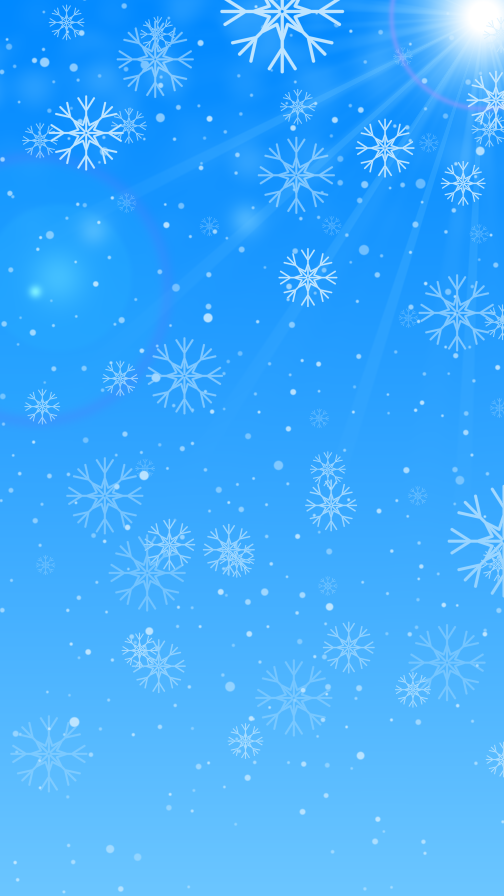
Give the GLSL for this background, as a Shadertoy shader.

```glsl
// Winter sky: a blue vertical gradient under a sun with rays, lens halos and haze.
// Snowflakes are eight-fold mirrored line segments; small flakes and snow dots
// come from jittered grids. Lengths are in units of the canvas width.

const vec3 SNOW = vec3(0.82, 0.93, 1.0);
const vec2 SUN = vec2(0.96, 1.745);

// Feature flakes: centre and radius
const vec3 BRIGHT[12] = vec3[](
    vec3(.560, 1.755, .122), vec3(.171, 1.514, .074), vec3(.611, 1.227, .058),
    vec3(.764, 1.484, .058), vec3(.984, 1.579, .058), vec3(.919, 1.414, .044),
    vec3(1.00, .704, .111), vec3(.336, .697, .051), vec3(.657, .775, .051),
    vec3(.315, .456, .053), vec3(.692, .493, .051), vec3(.454, .687, .051));
const vec2 FAINT[9] = vec2[](
    vec2(.308, 1.66), vec2(.588, 1.43), vec2(.907, 1.157),
    vec2(.366, 1.032), vec2(.208, .794), vec2(.292, .641),
    vec2(.583, .393), vec2(.887, .463), vec2(.097, .282));

vec3 hash3(vec2 p) {
    vec3 q = fract(vec3(p.xyx) * vec3(.1031, .1030, .0973));
    q += dot(q, q.yxz + 33.33);
    return fract((q.xxy + q.yzz) * q.zyx);
}

float corner(vec2 cell, vec2 f, vec2 o) {
    return dot(hash3(cell + o + 70.0).xy * 2.0 - 1.0, f - o);
}

float gradientNoise(vec2 p) {
    vec2 i = floor(p), f = fract(p), u = f * f * (3.0 - 2.0 * f);
    return mix(mix(corner(i, f, vec2(0)), corner(i, f, vec2(1, 0)), u.x),
               mix(corner(i, f, vec2(0, 1)), corner(i, f, vec2(1)), u.x), u.y);
}

float segment(vec2 p, vec2 a, vec2 b) {
    vec2 d = b - a;
    return length(p - a - d * clamp(dot(p - a, d) / dot(d, d), 0.0, 1.0));
}

float disc(float d, float radius, float soft) {
    return 1.0 - smoothstep(radius - soft, radius + soft, d);
}

// Coverage of a flake: arm, forked tip and inner star, folded into one sector
float flake(vec2 p, float radius, float px) {
    p /= radius;
    float len = length(p);
    if (len > 1.2) return 0.0;
    float a = abs(mod(atan(p.y, p.x) + .3927, .7854) - .3927);
    vec2 q = len * vec2(cos(a), sin(a));
    float d = segment(q, vec2(.05, 0), vec2(.98, 0));
    d = min(d, segment(q, vec2(.6, 0), vec2(.93, .21)));
    d = min(d, segment(q, vec2(.47, 0), vec2(.21, .087)));
    return disc(d, .027, .7 * px / radius);
}

// One jittered dot per occupied grid cell
float dots(vec2 p, float cell, float radius, float share, float px) {
    vec2 id = floor(p / cell);
    vec3 h = hash3(id + cell * 900.0), k = hash3(id + 41.0);
    vec2 c = (id + mix(vec2(.15), vec2(.85), h.xy)) * cell;
    float lit = step(h.z, share * smoothstep(-.25, .5, c.y));
    return lit * mix(.4, .85, k.x) * disc(length(p - c), radius * mix(.75, 1.1, k.y), px);
}

void mainImage(out vec4 fragColor, in vec2 fragCoord) {
    vec2 p = fragCoord / iResolution.x;
    float px = 1.0 / iResolution.x;

    // Sky
    float depth = pow(1.0 - fragCoord.y / iResolution.y, 1.15);
    vec3 col = mix(vec3(0, .535, 1), vec3(.42, .775, 1), depth);

    // Haze and soft blobs along the top
    float top = smoothstep(1.35, 1.76, p.y);
    float haze = smoothstep(-.2, .55, gradientNoise(p * 6.0) + .5 * gradientNoise(p * 14.0));
    col = mix(col, vec3(.5, .8, 1), .5 * top * haze);
    vec2 id = floor(p / .14);
    vec3 h = hash3(id + 9.0);
    float blob = disc(length(p - (id + mix(vec2(.4), vec2(.6), h.xy)) * .14), .032, .03);
    col = mix(col, vec3(.55, .83, 1), .3 * blob * h.z * smoothstep(1.25, 1.5, p.y));

    // Lens halo on the left
    float halo = length(p - vec2(.07, 1.204));
    float core = length(p - vec2(.116, 1.227));
    col = mix(col, vec3(.15, .68, 1), .25 * disc(halo, .26, .015) + .25 * disc(core, .145, .008));
    col = mix(col, vec3(.3, .5, 1), .28 * exp(-pow((halo - .262) / .014, 2.0)));
    col = mix(col, vec3(.35, .82, 1), .6 * exp(-core * core * 350.0));
    col += vec3(.3, .25, 0) * exp(-pow(length(p - vec2(.07, 1.199)) / .012, 2.0));
    col = mix(col, vec3(.5, .83, 1), .45 * exp(-pow(length(p - vec2(.186, 1.32)) / .03, 2.0)));
    col = mix(col, vec3(.5, .83, 1), .45 * exp(-pow(length(p - vec2(.488, 1.342)) / .03, 2.0)));

    // Sun rays, ring and glow
    vec2 s = p - SUN;
    float sun = length(s), angle = atan(-s.x, -s.y);
    for (int i = 0; i < 5; i++) {
        float ray = disc(abs(angle - .044 - .265 * float(i)), .017, .004);
        col = mix(col, vec3(.5, .83, 1), .17 * ray * (1.0 - smoothstep(.3, 1.15, sun)));
    }
    float streak = smoothstep(.0, .5, gradientNoise(vec2(angle * 13.0, 3.5)));
    col = mix(col, vec3(.6, .86, 1), .5 * streak * exp(-sun * 4.5));
    col = mix(col, vec3(.5, .55, 1), .6 * exp(-pow((sun - .183) / .006, 2.0)));
    col = mix(col, vec3(.65, .87, 1), .8 * exp(-sun * sun * 45.0));
    col = mix(col, vec3(1), min(1.0, 1.15 * exp(-sun * sun * 170.0)));

    // Snow dots
    float snow = dots(p, .125, .0092, .32, px);
    snow = max(snow, dots(p + .03, .081, .0055, .48, px));
    snow = max(snow, dots(p + .07, .062, .0031, .55, px));

    // Small scattered flakes
    id = floor(p / .18);
    h = hash3(id + 23.0);
    vec2 c = (id + mix(vec2(.25), vec2(.75), h.xy)) * .18;
    float size = h.z < .3 ? .035 : .019;
    float shown = step(h.z, .55) * step(.25, c.y);
    snow = max(snow, shown * mix(.35, .7, step(.03, size)) * flake(p - c, size, px));

    // Feature flakes, dimmer lower down
    float fade = mix(.5, .9, smoothstep(.4, 1.2, p.y));
    for (int i = 0; i < 12; i++)
        snow = max(snow, fade * flake(p - BRIGHT[i].xy, BRIGHT[i].z, px));
    for (int i = 0; i < 9; i++)
        snow = max(snow, .6 * fade * flake(p - FAINT[i], .076, px));

    fragColor = vec4(mix(col, SNOW, snow), 1);
}
```
